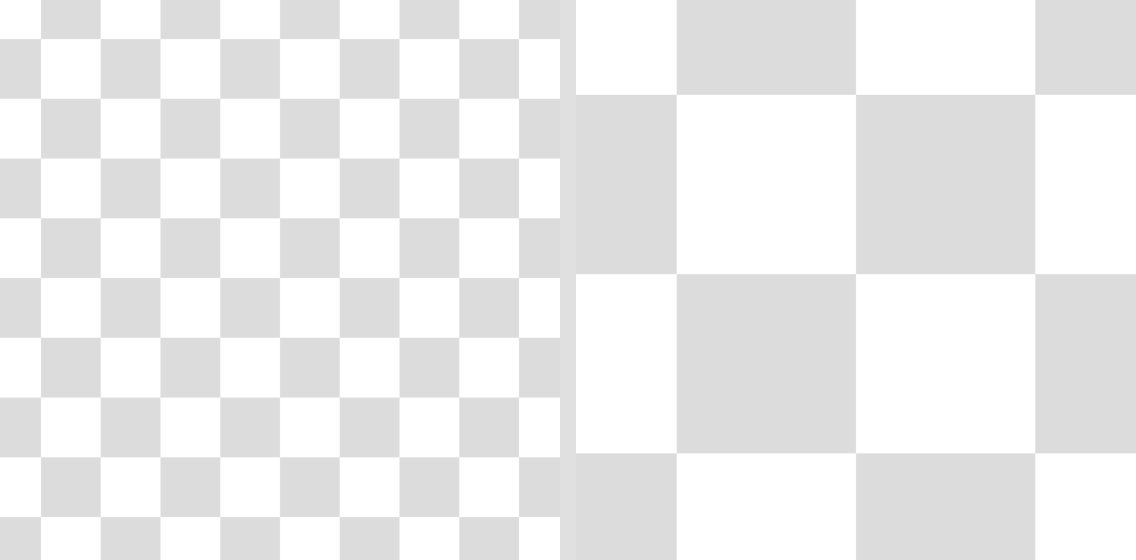
Left, the full canvas; right, a detail of the centre.
Give the GLSL for this pattern, as a WebGL 1 fragment shader.

```glsl
precision highp float;

uniform vec2 u_resolution;

// Signed distance to the nearest cell edge: positive in even cells, negative in odd ones
vec2 edgeDistance(vec2 p) {
  return 0.5 - abs(mod(p + 0.5, 2.0) - 1.0);
}

// Checker mask, 1 where both axes share the same parity, smoothed over about a pixel
float checker(vec2 p, float pixel) {
  vec2 side = clamp(2.0 * edgeDistance(p) / (1.2 * pixel), -1.0, 1.0);
  return 0.5 + 0.5 * side.x * side.y;
}

void main() {
  float extent = min(u_resolution.x, u_resolution.y);
  vec2 centered = (gl_FragCoord.xy - 0.5 * u_resolution) / extent;

  // Square cells, with one corner just above the canvas centre
  float cellSize = 0.1067;
  vec2 cells = (centered - vec2(0.0, 0.0035)) / cellSize;
  float gray = checker(cells, 1.0 / (cellSize * extent));

  gl_FragColor = vec4(mix(vec3(1.0), vec3(0.863), gray), 1.0);
}
```
